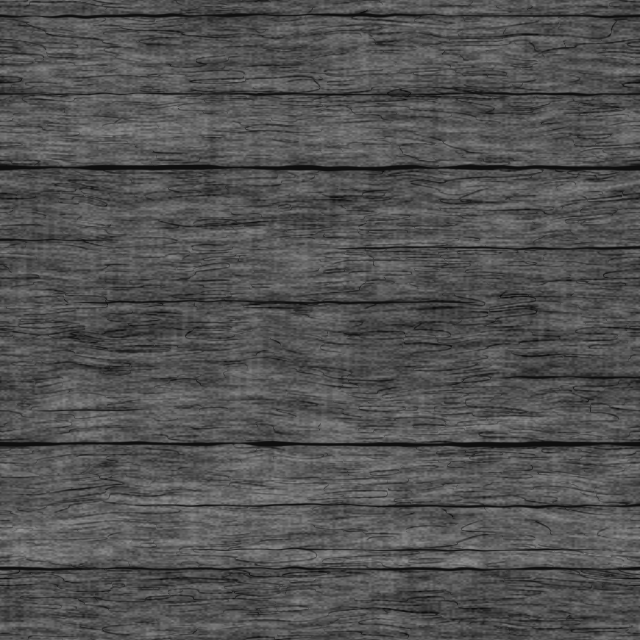
Reproduce this texture procedurally as a WebGL 1 fragment shader.

```glsl
precision highp float;
uniform vec2 u_resolution;

const int CRACKS = 12;
const int KNOTS = 8;
const int FISSURE_LAYERS = 4;
const float BASE_TONE = 0.357;
const float CRACK_TONE = 0.055;
const float STAIN_GAIN = 0.07;
const float STREAK_GAIN = 0.11;
const float FIBRE_GAIN = 0.16;
const float GRIT_GAIN = 0.14;
const float SCRATCH_GAIN = 0.045;
const float FISSURE_DEPTH = 0.17;
const float FISSURE_WIDTH = 0.0026;
const float SHADOW_REACH = 0.004;
const vec2 KNOT_SIZE = vec2(0.04, 0.013);

float hash(vec2 p) {
  return fract(sin(dot(p, vec2(127.1, 311.7))) * 43758.5453);
}

// Value noise that wraps at the canvas edges, centred on zero
float noise(vec2 uv, vec2 cells) {
  vec2 p = uv * cells;
  vec2 i = floor(p);
  vec2 f = p - i;
  f = f * f * (3.0 - 2.0 * f);
  vec2 a = mod(i, cells) + cells * 0.37;
  vec2 b = mod(i + 1.0, cells) + cells * 0.37;
  return mix(mix(hash(a), hash(vec2(b.x, a.y)), f.x),
             mix(hash(vec2(a.x, b.y)), hash(b), f.x), f.y) - 0.5;
}

// Thin lines of even width along the grain, kept only in patches
float fissures(vec2 uv, vec2 cells, vec2 patches) {
  float stepY = 0.1 / cells.y;
  float n = noise(uv, cells);
  float slope = abs(noise(uv + vec2(0.0, stepY), cells) - n) / stepY;
  float d = abs(n) / (slope + 1.0);
  float patchMask = smoothstep(0.0, 0.3, noise(uv, patches));
  return (1.0 - smoothstep(0.0, FISSURE_WIDTH, d)) * patchMask;
}

void main() {
  vec2 uv = gl_FragCoord.xy / u_resolution;
  float pixel = 1.0 / u_resolution.y;

  // Cracks from the top down: height, start, end, half width
  vec4 cracks[CRACKS];
  cracks[0] = vec4(0.975, -1.0, 2.0, 0.0018);
  cracks[1] = vec4(0.853, -1.0, 2.0, 0.0015);
  cracks[2] = vec4(0.738, -1.0, 2.0, 0.0029);
  cracks[3] = vec4(0.625, -1.0, 0.17, 0.0011);
  cracks[4] = vec4(0.613, 0.53, 2.0, 0.0014);
  cracks[5] = vec4(0.528, 0.12, 0.74, 0.0017);
  cracks[6] = vec4(0.410, 0.78, 2.0, 0.0014);
  cracks[7] = vec4(0.358, 0.06, 0.22, 0.0014);
  cracks[8] = vec4(0.306, -1.0, 2.0, 0.0028);
  cracks[9] = vec4(0.210, 0.22, 2.0, 0.0014);
  cracks[10] = vec4(0.141, 0.30, 0.95, 0.0010);
  cracks[11] = vec4(0.111, -1.0, 2.0, 0.0018);

  // Tone of the wood below each crack
  float tones[CRACKS];
  tones[0] = 0.0;
  tones[1] = 0.01;
  tones[2] = -0.015;
  tones[3] = -0.01;
  tones[4] = -0.015;
  tones[5] = -0.03;
  tones[6] = -0.02;
  tones[7] = 0.025;
  tones[8] = 0.025;
  tones[9] = 0.035;
  tones[10] = 0.03;
  tones[11] = -0.025;

  // Grain bends in waves and around scattered knots
  vec2 grain = uv;
  grain.y += 0.020 * noise(uv, vec2(5.0, 9.0)) + 0.008 * noise(uv, vec2(17.0, 34.0));
  float knotShade = 0.0;
  for (int i = 0; i < KNOTS; i++) {
    float id = float(i);
    vec2 centre = vec2(hash(vec2(id, 3.1)), hash(vec2(id, 7.7)));
    vec2 d = (fract(uv - centre + 0.5) - 0.5) / KNOT_SIZE;
    float bulge = exp(-dot(d, d));
    grain.y -= 0.007 * d.y * bulge;
    knotShade += bulge * bulge * 0.03;
  }

  // Plank tones and the gaps between planks
  float tone = tones[CRACKS - 1];
  float gap = 0.0;
  float shadow = 0.0;
  float wobble = 0.003 * noise(uv, vec2(6.0, 5.0)) + 0.003 * noise(uv, vec2(37.0, 9.0));
  float wear = 0.9 + 1.4 * noise(uv, vec2(19.0, 7.0));
  for (int i = 0; i < CRACKS; i++) {
    vec4 c = cracks[i];
    float side = uv.y + wobble - c.x;
    float d = abs(side);
    float span = smoothstep(c.y - 0.03, c.y + 0.06, uv.x)
               * (1.0 - smoothstep(c.z - 0.06, c.z + 0.03, uv.x));
    float halfWidth = c.w * wear * span;
    float cut = 1.0 - smoothstep(halfWidth - pixel, halfWidth + pixel, d);
    gap = max(gap, cut * smoothstep(0.0, 0.4, span));
    shadow = max(shadow, span * exp(-d / SHADOW_REACH) * c.w * 40.0);
    tone = mix(tone, tones[i], 1.0 - smoothstep(-0.006, 0.006, side));
  }

  // Wood surface: stains, streaks, fibres, grit and faint cross scratches
  float wood = BASE_TONE + tone - knotShade - shadow;
  wood += STAIN_GAIN * (noise(uv, vec2(4.0, 14.0)) + 0.7 * noise(uv, vec2(13.0, 29.0)));
  wood += STREAK_GAIN * noise(grain, vec2(8.0, 95.0));
  wood += FIBRE_GAIN * noise(grain, vec2(30.0, 250.0));
  wood += GRIT_GAIN * noise(uv, vec2(230.0, 370.0));
  wood += SCRATCH_GAIN * noise(uv, vec2(90.0, 14.0));

  // Fissures from long and sparse to short and dense
  float fissure = 0.0;
  for (int i = 0; i < FISSURE_LAYERS; i++) {
    float layer = float(i);
    vec2 cells = vec2(9.0 + 6.0 * layer, 83.0 + 34.0 * layer);
    vec2 patches = vec2(7.0 + 5.0 * layer, 41.0 + 16.0 * layer);
    fissure = max(fissure, (1.0 - 0.12 * layer) * fissures(grain, cells, patches));
  }
  wood -= FISSURE_DEPTH * fissure;

  gl_FragColor = vec4(vec3(mix(max(wood, CRACK_TONE), CRACK_TONE, gap)), 1.0);
}
```
